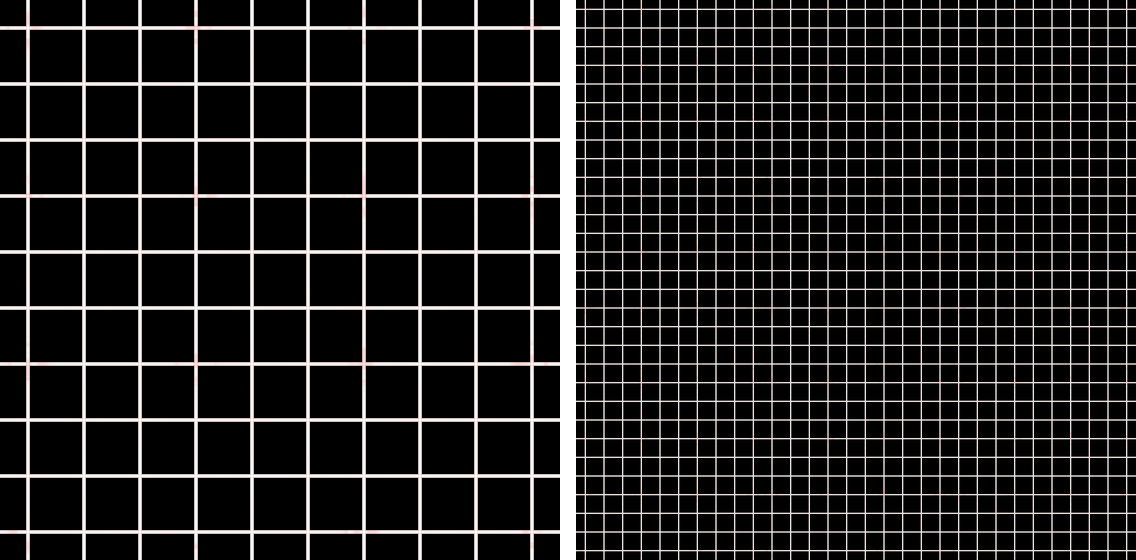
Left, the tile; right, the same tile 3 across and 3 down.
Give the GLSL for this pattern, as a Shadertoy shader.

```glsl
// Ten by ten grid of thin warm-white lines on black, with faint pink stains at every third crossing.

float hash(vec2 p) {
    return fract(sin(dot(p, vec2(127.1, 311.7))) * 43758.5453);
}

// Value noise that wraps after a whole number of lattice steps.
float wrapNoise(vec2 p, float period) {
    vec2 i = floor(p), f = fract(p);
    f = f * f * (3.0 - 2.0 * f);
    vec2 a = mod(i, period), b = mod(i + 1.0, period);
    return mix(mix(hash(a), hash(vec2(b.x, a.y)), f.x),
               mix(hash(vec2(a.x, b.y)), hash(b), f.x), f.y);
}

void mainImage(out vec4 fragColor, in vec2 fragCoord) {
    vec2 uv = fragCoord / iResolution.xy;
    vec2 grid = uv * 10.0;
    vec2 cell = floor(grid);
    vec2 offset = fract(grid) - 0.5;

    // Lines through the cell centres, smoothed over one pixel
    vec2 pixel = 10.0 / iResolution.xy;
    vec2 cover = clamp((0.032 - abs(offset)) / pixel + 0.5, 0.0, 1.0);
    float line = max(cover.x, cover.y);

    // Slight drift between neutral and warm white
    float warmth = wrapNoise(uv * 20.0, 20.0);
    vec3 lineColor = mix(vec3(0.975, 0.965, 0.955), vec3(1.0, 0.945, 0.935), warmth);

    // Patchy pink stains that fade out before the cell border
    vec2 third = mod(cell, 3.0);
    float stained = step(third.x + third.y, 0.5);
    float patchy = smoothstep(0.5, 0.7, wrapNoise(uv * 80.0, 80.0));
    float fade = 1.0 - smoothstep(0.25, 0.48, length(offset));
    lineColor = mix(lineColor, vec3(1.0, 0.84, 0.83), 0.8 * stained * patchy * fade);

    fragColor = vec4(lineColor * line, 1.0);
}
```
